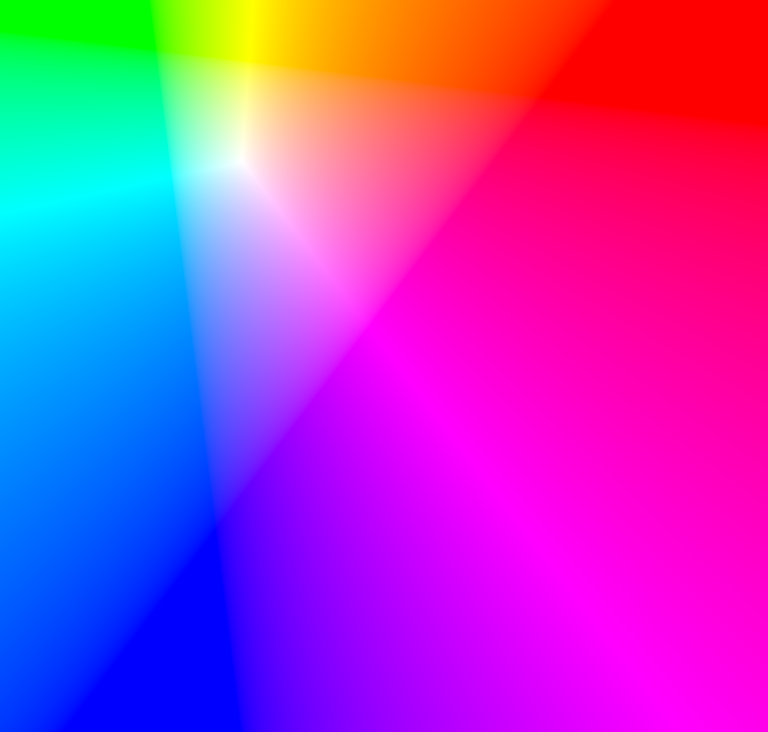
A WebGL 2 fragment shader for this background:

```glsl
#version 300 es
precision highp float;
// Chromaticity plane: each point is a CIE 1976 (u', v') coordinate, turned into
// linear sRGB, clipped to the gamut and scaled to full brightness.
// The soft creases are the sides of the sRGB triangle and the rays from white.

uniform vec2 u_resolution;
out vec4 fragColor;

// XYZ up to a common factor of 4v', which the later scaling cancels
vec3 chromaticityToXyz(vec2 c) {
    return vec3(9.0 * c.x, 4.0 * c.y, 12.0 - 3.0 * c.x - 20.0 * c.y);
}

vec3 xyzToLinearRgb(vec3 xyz) {
    return mat3( 3.2406, -0.9689,  0.0557,
                -1.5372,  1.8758, -0.2040,
                -0.4986,  0.0415,  1.0570) * xyz;
}

vec3 encodeSrgb(vec3 c) {
    vec3 curve = 1.055 * pow(c, vec3(1.0 / 2.4)) - 0.055;
    return mix(curve, 12.92 * c, lessThan(c, vec3(0.0031308)));
}

void main() {
    vec2 p = gl_FragCoord.xy / u_resolution;

    // Visible window of the plane
    vec2 chromaticity = vec2(-0.0058, -0.0116) + p * vec2(0.6465, 0.6162);

    // Clip negative light, then let the strongest channel reach one
    vec3 light = max(xyzToLinearRgb(chromaticityToXyz(chromaticity)), 0.0);
    light /= max(max(light.r, light.g), max(light.b, 1e-5));

    fragColor = vec4(encodeSrgb(light), 1.0);
}
```
